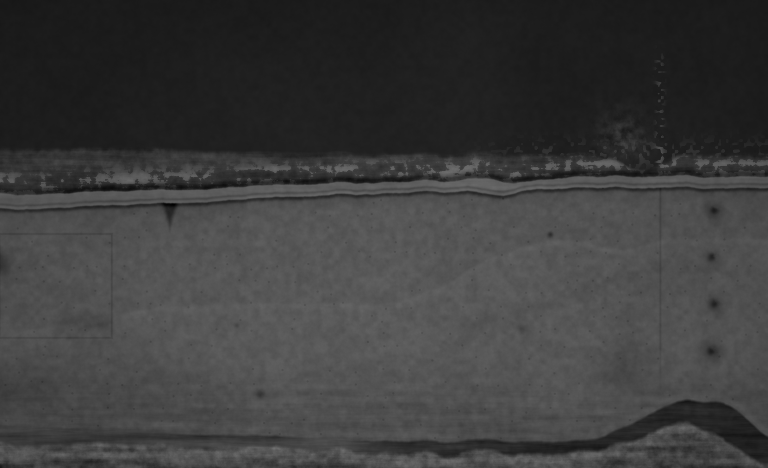
Give the GLSL for this texture, as a Shadertoy shader.

```glsl
// A weathered wall in greys: dark paint above a peeling band, pale plaster below,
// and layered sediment along the foot. Height curves split the layers, while
// value noise supplies stains, ragged edges and grain.

float hash(vec2 p) {
    vec3 q = fract(vec3(p.xyx) * 0.1031);
    q += dot(q, q.yzx + 33.33);
    return fract((q.x + q.y) * q.z);
}

float noise(vec2 p) {
    vec2 i = floor(p), f = fract(p);
    f = f * f * (3.0 - 2.0 * f);
    return mix(mix(hash(i), hash(i + vec2(1, 0)), f.x),
               mix(hash(i + vec2(0, 1)), hash(i + vec2(1, 1)), f.x), f.y);
}

float fbm(vec2 p) {
    float sum = 0.0, amp = 0.5;
    for (int i = 0; i < 5; i++) {
        sum += amp * noise(p);
        p = mat2(1.6, 1.2, -1.2, 1.6) * p + 7.3;
        amp *= 0.5;
    }
    return sum;
}

float bump(float x, float centre, float width) {
    float d = (x - centre) / width;
    return exp(-d * d);
}

// Soft round stain
float spot(vec2 p, vec2 centre, float radius) {
    return bump(length(p - centre), 0.0, radius);
}

// One where y lies below the edge
float below(float y, float edge, float soft) {
    return 1.0 - smoothstep(-soft, soft, y - edge);
}

void mainImage(out vec4 fragColor, in vec2 fragCoord) {
    vec2 p = fragCoord / iResolution.y;
    float x = p.x, y = p.y;
    float soft = max(0.0022, 0.8 / iResolution.y);
    float cloud = fbm(p * 5.0) - 0.48;
    float grain = fbm(p * 75.0) - 0.48;
    float streak = fbm(vec2(x * 7.0, y * 75.0)) - 0.48;
    float ragged = fbm(vec2(x * 22.0, 3.0)) - 0.48;

    // Dark paint with faint scratches
    float paint = 0.123 + 0.03 * cloud + 0.025 * grain;
    float flakes = smoothstep(0.6, 0.75, noise(p * 130.0));
    paint += 0.13 * flakes * (bump(x, 1.41, 0.009) * smoothstep(0.92, 0.85, y)
           + 0.6 * bump(y, 0.67, 0.03) * smoothstep(0.95, 1.2, x));
    paint += 0.07 * spot(p, vec2(1.33, 0.71), 0.05) * (0.7 + 3.0 * grain);

    // Plaster with two faint tide lines
    float ridge = 0.295 + 0.055 * smoothstep(0.0, 0.45, x) + 0.14 * smoothstep(0.8, 1.2, x)
                - 0.025 * bump(x, 1.32, 0.07) + 0.012 * ragged;
    float tide = 0.34 + 0.083 * smoothstep(1.08, 1.42, x) - 0.04 * bump(x, 0.98, 0.1) + 0.015 * ragged;
    float plaster = 0.322 + 0.05 * cloud + 0.08 * grain;
    plaster += 0.012 * below(y, ridge, 0.004) + 0.016 * bump(y, ridge - 0.006, 0.008);
    plaster -= 0.014 * bump(y, tide, 0.012) * smoothstep(0.75, 1.0, x);
    plaster -= 0.05 * smoothstep(0.26, 0.08, y) * (0.6 + 2.0 * streak);
    plaster -= 0.06 * smoothstep(0.6, 0.0, x) * bump(y, 0.17, 0.06) * (0.5 + cloud * 2.0);

    // Scattered pits, one candidate per cell
    vec2 cell = floor(p * 36.0);
    vec2 seed = vec2(hash(cell + 5.0), hash(cell + 19.0));
    float pit = length(fract(p * 36.0) - 0.25 - 0.5 * seed);
    plaster -= 0.045 * step(0.7, hash(cell)) * smoothstep(0.13, 0.03, pit);

    // Column of stains and a few larger marks
    for (int i = 0; i < 4; i++) {
        vec2 centre = vec2(1.52 + 0.006 * float(i % 2), 0.25 + 0.1 * float(i));
        plaster -= 0.09 * spot(p, centre, 0.022) * (0.6 + 3.0 * cloud)
                 + 0.12 * spot(p + 0.008 * grain, centre, 0.008);
    }
    plaster -= 0.14 * spot(p, vec2(1.176, 0.499), 0.006) + 0.1 * spot(p, vec2(0.556, 0.156), 0.01);
    plaster -= 0.08 * spot(p, vec2(0.506, 0.305), 0.006) + 0.06 * spot(p, vec2(1.115, 0.299), 0.01);
    plaster -= 0.12 * spot(p, vec2(0.0, 0.434), 0.022) + 0.05 * spot(p, vec2(1.33, 0.22), 0.05);
    plaster -= 0.05 * bump(y, 0.31, 0.018) * smoothstep(0.08, 0.18, x) * below(x, 0.24, 0.01);

    // Hairline panel and vertical crack
    vec2 box = abs(p - vec2(0.119, 0.389)) - vec2(0.12, 0.111);
    plaster -= 0.05 * bump(max(box.x, box.y), 0.0, 0.0022);
    plaster -= 0.045 * bump(x, 1.411, 0.0025) * smoothstep(0.12, 0.3, y);

    // Peeling band and the pale strip beneath it
    float roof = 0.683 - 0.012 * smoothstep(0.3, 0.6, x) - 0.035 * bump(x, 1.37, 0.06) + 0.012 * ragged;
    float stripTop = 0.583 + 0.04 * smoothstep(-0.2, 1.4, x) - 0.008 * bump(x, 1.1, 0.06) + 0.012 * ragged;
    float stripBase = 0.551 + 0.048 * smoothstep(-0.2, 1.3, x) - 0.014 * bump(x, 1.06, 0.05) + 0.01 * ragged;
    float band = 0.225 + 0.16 * streak + 0.1 * cloud + 0.12 * grain;
    band += 0.13 * bump(y, stripTop + 0.025, 0.018) * smoothstep(0.0, 0.12, grain + streak);
    band -= 0.11 * bump(y, stripTop + 0.006, 0.007) + 0.06 * bump(y, roof, 0.007);
    float strip = 0.365 + 0.08 * streak + 0.06 * grain - 0.07 * bump(y, stripBase + 0.008, 0.003);
    plaster -= 0.13 * bump(y, stripBase - 0.003, 0.005) + 0.03 * bump(y, stripBase, 0.025);
    plaster -= 0.14 * below(abs(x - 0.363), 0.3 * (y - 0.515), 0.007) * step(0.5, y);

    float grey = mix(paint, band, below(y, roof, 0.005));
    grey = mix(grey, strip, below(y, stripTop, soft));
    grey = mix(grey, plaster, below(y, stripBase, soft));

    // Sediment: a dark wave over a bright, crumbling crest
    float wave = 0.088 - 0.03 * smoothstep(0.0, 0.9, x) + 0.012 * ragged
               + 0.085 * smoothstep(1.24, 1.48, x) * (1.0 - smoothstep(1.53, 1.67, x));
    float crest = 0.05 - 0.018 * smoothstep(0.2, 0.9, x) + 0.06 * bump(x, 1.46, 0.12)
                - 0.03 * smoothstep(1.52, 1.64, x) + 0.025 * ragged;
    float silt = mix(0.25, 0.145, smoothstep(0.65, 1.1, x)) + 0.2 * streak + 0.05 * grain;
    float crumbs = 0.345 + 0.25 * streak + 0.22 * grain - 0.11 * smoothstep(0.0, 0.06, crest - y);
    grey += 0.025 * bump(y, wave + 0.012, 0.008);
    grey = mix(grey, silt, below(y, wave, 0.004));
    grey = mix(grey, crumbs, below(y, crest, 0.006));

    // Light falls off toward the corners
    vec2 fromCentre = (p - vec2(0.82, 0.45)) / vec2(0.82, 0.55);
    grey *= 1.04 - 0.13 * dot(fromCentre, fromCentre);
    fragColor = vec4(vec3(clamp(grey, 0.0, 1.0)), 1.0);
}
```
